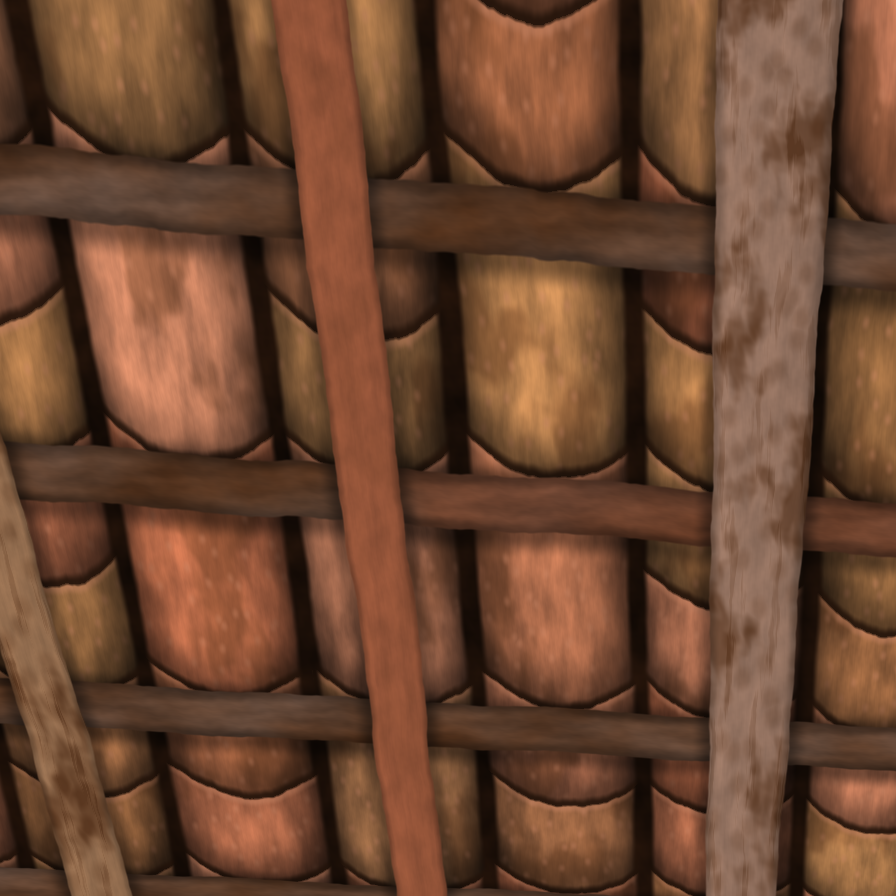
This texture is drawn by a WebGL 2 fragment shader. Its source:

```glsl
#version 300 es
precision highp float;
// Underside of an old clay tile roof: tapering columns of curved tiles, crossed
// by battens that crowd together downwards, with three rafters in front.
// Perspective grids place the repeats; layered sines and cells weather them.
uniform vec2 u_resolution;
out vec4 outColor;

#define PITCH_TOP 0.228      // column spacing at the top edge
#define PITCH_BOTTOM 0.170   // column spacing at the bottom edge
#define TILE_FILL 0.92       // share of the column covered by a tile
#define TILE_BOW 0.36        // sag of the tile ends
#define BATTEN_HALF 0.110    // half thickness, in batten spacings
#define BATTEN_RATIO 0.8     // shrink from one batten to the next
#define GRAIN 0.11           // strength of the fine grain
#define WEAR 0.20            // strength of the large blotches

const vec3 SOOT  = vec3(0.13, 0.070, 0.035);
const vec3 UMBER = vec3(0.33, 0.19, 0.10);
const vec3 CLAY  = vec3(0.60, 0.34, 0.23);
const vec3 PINK  = vec3(0.74, 0.49, 0.37);
const vec3 OCHRE = vec3(0.59, 0.42, 0.25);
const vec3 ASH   = vec3(0.58, 0.45, 0.38);

float hash(vec2 p) {
  p = fract(p * vec2(0.1031, 0.1137) + 0.37);
  p += dot(p, p.yx + 33.33);
  return fract((p.x + p.y) * p.x * 17.3);
}

// Layered, bent sines, roughly -1 to 1
float waves(vec2 p) {
  float sum = 0.0, amp = 0.5;
  for (int i = 0; i < 5; i++) {
    sum += amp * sin(p.x + 1.8 * sin(p.y + float(i)));
    p = mat2(1.5, 1.1, -1.1, 1.5) * p + 1.7;
    amp *= 0.6;
  }
  return sum;
}

// Distance to the nearest scattered point
float cells(vec2 p) {
  vec2 id = floor(p);
  float nearest = 2.0;
  for (int k = 0; k < 9; k++) {
    vec2 c = id + vec2(k % 3 - 1, k / 3 - 1);
    vec2 point = c + vec2(hash(c), hash(c + 57.0));
    nearest = min(nearest, distance(p, point));
  }
  return nearest;
}

float inside(float d, float soft) { return smoothstep(soft, -soft, d); }

// Clay tiles; v counts battens downwards
vec3 tiles(vec2 p, float v, float px) {
  float pitch = mix(PITCH_TOP, PITCH_BOTTOM, p.y);
  float c = (p.x - mix(0.592, 0.637, p.y)) / pitch + 0.5;
  c += 0.012 * waves(vec2(p.y * 13.0, floor(c) * 4.0));
  float column = floor(c);
  float q = 2.0 * fract(c) - 1.0;

  // Two joints per batten spacing; some of the nested lips are left out
  float w = 2.0 * (v + 0.27) - TILE_BOW * (1.0 - q * q);
  w += 0.24 * (hash(vec2(column, 8.0)) - 0.5) + 0.025 * waves(vec2(q * 5.0, column + v * 3.0));
  float row = floor(w), span = floor(row * 0.5);
  float hasLip = step(0.52, hash(vec2(column + 20.0, span + 6.0)) + 0.17 * span);
  float len = 2.0 - hasLip;
  if (hasLip < 0.5) row = span * 2.0;
  float f = w - row;
  vec2 id = vec2(column + 31.0, row + 13.0);

  // Each tile has its own clay
  vec3 col = mix(CLAY, PINK, hash(id));
  col = mix(col, OCHRE, 0.85 * smoothstep(0.35, 0.9, hash(id + 71.0)));
  col *= 0.85 + 0.25 * hash(id + 19.0);

  // Blotches, long streaks and pale scuffs
  vec2 s = vec2(q * 2.2, v * 4.0) + id * 5.3;
  col *= 1.0 + WEAR * waves(s) + GRAIN * waves(vec2(q * 14.0, v * 9.0) + id);
  col = mix(col, UMBER, 0.4 * smoothstep(0.1, 0.7, waves(s * 0.8 + 9.0)));
  col = mix(col, PINK, 0.35 * smoothstep(0.25, 0.0, cells(vec2(q * 4.0, v * 7.0) + id)));

  // Round form, shaded ends, lit rim and dark joint
  float edge = abs(q + 0.03) / (TILE_FILL - 0.05 * hash(id + 3.0));
  col *= 1.10 - 0.58 * pow(edge, 2.6) - 0.10 * q;
  float ending = len - f;
  col *= 1.0 - 0.42 * smoothstep(0.55, 0.0, ending);
  col = mix(col, PINK * 1.05, 0.5 * smoothstep(0.10, 0.03, f) * (1.0 - 0.6 * edge * edge));
  col = mix(col, SOOT, 0.85 * smoothstep(0.10, 0.02, ending));
  col = mix(col, SOOT, 0.75 * smoothstep(0.025, 0.0, f));
  float gap = 0.035 + 2.0 * px / pitch;
  return mix(SOOT * (0.8 + 0.3 * waves(p * 30.0)), col, inside(edge - 1.0, gap));
}

// Lays a rafter over col; ends holds the centre x at top and bottom
vec3 rafter(vec3 col, vec2 p, vec2 ends, vec2 halves, vec3 wood, float stain, float px) {
  float h = mix(halves.x, halves.y, p.y);
  float x = p.x - mix(ends.x, ends.y, p.y) + 0.0025 * waves(vec2(p.y * 22.0, ends.x * 40.0));
  float q = x / h;
  float grain = waves(vec2(q * 7.0, p.y * 14.0 + ends.x * 9.0));
  float blotch = waves(vec2(x * 30.0, p.y * 17.0) + ends.x * 20.0);
  float pits = smoothstep(0.45, 0.1, cells(vec2(x * 32.0, p.y * 24.0) + 4.0));
  wood *= 1.0 + 0.06 * waves(vec2(x * 90.0, p.y * 50.0)) + 0.05 * grain;
  float dirt = smoothstep(-0.1, 0.75, blotch) + 0.35 * pits + 0.4 * smoothstep(0.3, 0.8, grain);
  wood = mix(wood, UMBER * 0.95, clamp(stain * dirt, 0.0, 0.85));
  wood *= 1.0 - 0.22 * smoothstep(0.75, 1.0, abs(q)) - 0.04 * q;
  col *= 1.0 - 0.4 * smoothstep(0.022, 0.0, abs(x) - h);
  return mix(col, wood, inside(abs(x) - h, 1.2 * px));
}

void main() {
  vec2 p = gl_FragCoord.xy / u_resolution;
  p.y = 1.0 - p.y;
  float px = 1.0 / min(u_resolution.x, u_resolution.y);

  // Geometric spacing of the battens, tilted down to the right
  float v = log((1.816 - p.y) / (1.615 - 0.085 * p.x)) / log(BATTEN_RATIO);
  vec3 col = tiles(p, v, px);

  // Battens with a cast shadow, worn faces and ragged edges
  float n = floor(v + 0.5);
  float b = v - n + 0.010 * waves(vec2(p.x * 24.0, n * 5.0));
  col *= 1.0 - 0.4 * smoothstep(0.09, 0.0, abs(b - 0.02) - BATTEN_HALF);
  float tone = waves(vec2(p.x * 9.0 + n * 3.0, b * 5.0));
  vec3 wood = mix(UMBER * 0.9, ASH * 0.72, 0.45 + 0.4 * tone);
  wood = mix(wood, CLAY * 0.75, 0.6 * step(0.5, n) * step(n, 1.5) * smoothstep(0.4, 0.5, p.x));
  wood *= 1.0 + 0.14 * waves(vec2(p.x * 26.0, b * 28.0 + n));
  wood *= 1.0 - 0.3 * smoothstep(0.05, 0.11, abs(b));
  col = mix(col, wood, inside(abs(b) - BATTEN_HALF, 5.0 * px));

  // Rafters: weathered left, smooth middle, stained right
  col = rafter(col, p, vec2(-0.173, 0.115), vec2(0.034), mix(ASH, OCHRE, 0.5), 0.65, px);
  col = rafter(col, p, vec2(0.345, 0.470), vec2(0.042, 0.028), CLAY * 0.97, 0.10, px);
  col = rafter(col, p, vec2(0.871, 0.828), vec2(0.070, 0.039), ASH, 0.60, px);
  outColor = vec4(clamp(col, 0.0, 1.0), 1.0);
}
```
